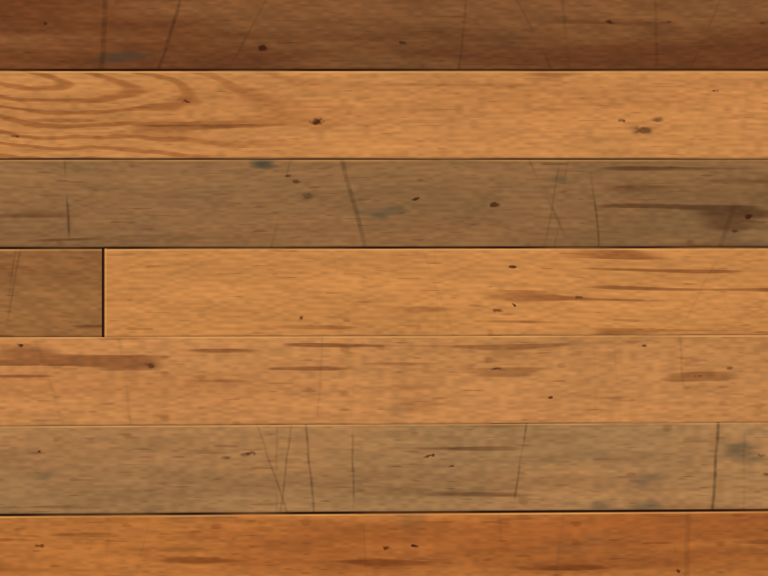
Give the GLSL for this texture, as a WebGL 2 fragment shader.

```glsl
#version 300 es
precision highp float;

#define PLANK_HEIGHT 0.1545
#define FIRST_SEAM 0.106
#define JOINT_X 0.179
#define SEAM_WIDTH 0.0017
#define GRAIN_CONTRAST 0.14
#define FIBRE_CONTRAST 0.13
#define STREAK_DEPTH 0.30
#define SCRATCH_COUNT 8
#define KNOT_COUNT 7

uniform vec2 u_resolution;
out vec4 outColor;

// Planks from bottom to top, then the short end piece: rgb tone, a = weathering
const vec4 PLANKS[8] = vec4[8](
  vec4(0.72, 0.44, 0.21, 0.25), vec4(0.67, 0.48, 0.295, 0.70),
  vec4(0.76, 0.51, 0.29, 0.20), vec4(0.78, 0.52, 0.28, 0.10),
  vec4(0.565, 0.40, 0.245, 1.00), vec4(0.785, 0.525, 0.29, 0.12),
  vec4(0.54, 0.34, 0.19, 0.75), vec4(0.60, 0.405, 0.23, 0.60));
const float SEAM_DEPTH[8] = float[8](0.0, 1.0, 0.2, 0.2, 0.85, 0.55, 0.85, 0.0);
const vec3 GAP = vec3(0.15, 0.08, 0.045);
const vec3 LIP = vec3(0.89, 0.65, 0.37);
const vec3 KNOT = vec3(0.23, 0.11, 0.06);
const vec3 STAIN = vec3(0.25, 0.24, 0.20);

float hash(vec2 p) {
  return fract(sin(dot(p, vec2(127.1, 311.7))) * 43758.5453);
}

float noise(vec2 p) {
  vec2 i = floor(p), f = fract(p);
  f = f * f * (3.0 - 2.0 * f);
  return mix(mix(hash(i), hash(i + vec2(1, 0)), f.x),
             mix(hash(i + vec2(0, 1)), hash(i + vec2(1, 1)), f.x), f.y);
}

float fbm(vec2 p) {
  float sum = 0.0, gain = 0.5;
  for (int i = 0; i < 4; i++) {
    sum += gain * noise(p);
    p = p * 2.03 + 17.3;
    gain *= 0.5;
  }
  return sum / 0.9375;
}

// Soft-edged line or disc from a distance
float cover(float dist, float radius, float soft) {
  return 1.0 - smoothstep(radius - soft, radius + soft, dist);
}

vec3 woodGrain(vec2 p, float v, float id, vec4 plank) {
  vec2 q = p + vec2(id * 7.31, id * 3.17);
  q.y += 0.022 * (noise(q * vec2(2.2, 5.0)) - 0.5);
  float broad = fbm(q * vec2(2.0, 24.0)) - 0.5;
  float fine = fbm(q * vec2(12.0, 95.0)) - 0.5;
  float fibre = noise(q * vec2(75.0, 210.0)) - 0.5;
  vec3 color = plank.rgb * (1.0 + GRAIN_CONTRAST * (broad + fine) + FIBRE_CONTRAST * fibre);

  // Greyed areas
  float worn = smoothstep(0.42, 0.75, fbm(q * vec2(1.8, 7.0) + 40.0));
  color *= mix(vec3(1), vec3(0.88, 0.92, 0.95), worn * plank.a);

  // Short dark pores and longer thin streaks
  float pore = smoothstep(0.80, 0.95, noise(q * vec2(32.0, 150.0) + 23.0));
  color *= 1.0 - 0.13 * pore * vec3(0.8, 1.0, 1.1);
  float streak = smoothstep(0.66, 0.88, noise(q * vec2(6.0, 95.0)));
  streak *= smoothstep(0.42, 0.68, noise(q * vec2(2.6, 11.0) + 9.0));
  color *= 1.0 - STREAK_DEPTH * streak * vec3(0.8, 1.0, 1.1);

  // Red heartwood bands and arched growth rings
  float heart = smoothstep(0.46, 0.74, fbm(q * vec2(1.6, 15.0) + 70.0));
  float heartwood = id == 6.0 ? 0.27 : id == 0.0 ? 0.20 : 0.06;
  color *= 1.0 - heartwood * heart * vec3(0.7, 1.0, 1.1);
  float arch = length(vec2((p.x - 0.02) * 0.9, v - 0.95 + 0.8 * p.x)) + 0.22 * fbm(q * vec2(5.0, 12.0));
  float rings = smoothstep(0.1, 1.0, sin(arch * 46.0)) * (1.0 - smoothstep(0.2, 0.72, p.x));
  color *= 1.0 - (id == 5.0 ? 0.22 : 0.0) * rings * vec3(0.7, 1.0, 1.2);
  return color;
}

vec3 addWear(vec3 color, vec2 p, float v, float id, float weathering, float px) {
  // Blue-grey stains
  float stain = smoothstep(0.70, 0.86, fbm(p * vec2(6.0, 17.0) + id * 5.3));
  color = mix(color, STAIN, 0.75 * stain * weathering);

  // Scratches crossing the plank
  for (int i = 0; i < SCRATCH_COUNT; i++) {
    vec2 seed = vec2(float(i) + 3.0, id + 11.0);
    float slope = (hash(seed + 5.0) - 0.5) * 0.2 * hash(seed + 8.0);
    float dist = abs(p.x - hash(seed) * 1.34 - slope * (v - 0.5) - 0.003 * noise(vec2(v * 5.0, id)));
    float fade = smoothstep(0.15, 0.65, noise(vec2(v * 3.0, float(i) * 4.7 + id)));
    fade *= 0.55 + 0.6 * noise(p * vec2(90.0, 130.0));
    float strength = weathering * mix(0.12, 0.6, pow(hash(seed + 13.0), 2.0));
    float width = mix(0.0014, 0.005, pow(hash(seed + 17.0), 3.0));
    color *= 1.0 - strength * fade * cover(dist, width, px + 0.0016);
  }

  // Small flattened knots and nail specks
  for (int i = 0; i < KNOT_COUNT; i++) {
    vec2 seed = vec2(float(i) + 31.0, id * 2.0 + 7.0);
    vec2 center = vec2(hash(seed) * 1.34, mix(0.08, 0.92, hash(seed + 4.0)));
    vec2 d = vec2(p.x - center.x, (v - center.y) * PLANK_HEIGHT);
    d.y -= 0.25 * d.x * (hash(seed + 12.0) - 0.5);
    d.x /= mix(1.0, 3.0, hash(seed + 6.0));
    float size = mix(0.0014, 0.0058, pow(hash(seed + 9.0), 4.0));
    float dist = length(d) + 0.004 * (noise(p * 190.0) - 0.5);
    color *= 1.0 - 0.15 * cover(dist, size * 1.4, size);
    color = mix(color, KNOT, mix(0.25, 0.85, hash(seed + 2.0)) * cover(dist, size, px + 0.001));
  }
  return color;
}

void main() {
  vec2 p = gl_FragCoord.xy / u_resolution.y;
  float px = 0.7 / u_resolution.y;
  // Lower boards rise slightly to the right
  float tilt = 0.007 * p.x * (1.0 - smoothstep(0.0, 0.75, p.y));
  float level = (p.y - tilt - FIRST_SEAM) / PLANK_HEIGHT + 1.0;
  float row = floor(level), v = fract(level);
  float id = row == 3.0 && p.x < JOINT_X ? 7.0 : row;
  vec4 plank = PLANKS[int(id)];

  vec3 color = woodGrain(p, v, id, plank);
  color = addWear(color, p, v, id, plank.a, px);

  // Seams: a broken dark gap with a pale lip on the board below
  float gapDist = min(v, 1.0 - v) * PLANK_HEIGHT;
  float seam = floor(level + 0.5);
  float depth = SEAM_DEPTH[int(seam)];
  float ragged = 0.45 + 0.85 * noise(vec2(p.x * 9.0, seam * 5.0));
  float lip = cover(abs((1.0 - v) * PLANK_HEIGHT - mix(0.0015, 0.0042, depth)), 0.0013, px + 0.0006);
  color *= 1.0 - 0.2 * depth * cover(gapDist, 0.003, 0.003);
  color = mix(color, GAP, min(depth * ragged, 1.0) * cover(gapDist, SEAM_WIDTH, px + 0.0005));
  color = mix(color, LIP, mix(0.75, 0.45, plank.a) * lip * ragged);

  // Butt joint between the short piece and the long board
  if (row == 3.0) {
    float side = p.x - JOINT_X;
    color = mix(color, LIP, 0.4 * cover(abs(side - 0.0045), 0.0015, px));
    color = mix(color, GAP, 0.9 * cover(abs(side), SEAM_WIDTH * 1.3, px));
  }
  outColor = vec4(clamp(color, 0.0, 1.0), 1.0);
}
```
